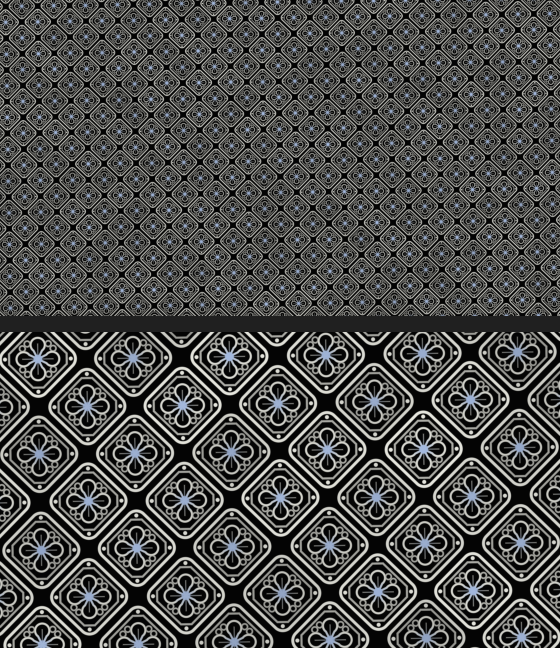
Top, the full canvas; bottom, a detail of the centre.
Reproduce this pattern procedurally as a WebGL 1 fragment shader.

```glsl
precision highp float;
// Dark lattice of outlined diamond tiles, each holding a four-petal flower with a blue heart.

uniform vec2 u_resolution;

#define REPEATS 17.5                // tiles across the canvas width
#define STRETCH 1.008               // rows are slightly closer than columns
#define TILT 0.016                  // turn of the whole lattice, in radians
#define PHASE vec2(0.0, -0.09)      // a tile centre, in repeats from the middle
#define FRAME_WIDTH 0.022           // half widths, in tile sides
#define FINE_WIDTH 0.016
#define JITTER 0.02                 // wandering of each tile
#define WEAR 0.14                   // brightness change between tiles
#define GROUND vec3(0.015, 0.015, 0.015)
#define LINE vec3(0.84, 0.84, 0.81)
#define HEART vec3(0.60, 0.68, 0.82)

float hash(vec2 p) {
  return fract(sin(dot(p, vec2(127.1, 311.7))) * 43758.5453);
}

float roundedBox(vec2 p, float halfSize, float radius) {
  vec2 d = abs(p) - halfSize + radius;
  return length(max(d, 0.0)) + min(max(d.x, d.y), 0.0) - radius;
}

// Coverage of a shape, and of a stroke along its edge.
float fill(float d, float soft) {
  return smoothstep(soft, -soft, d);
}

float stroke(float d, float halfWidth, float soft) {
  return fill(abs(d) - halfWidth, soft);
}

vec3 tile(vec2 q, vec2 id, float soft) {
  q += JITTER * (vec2(hash(id), hash(id + 17.3)) - 0.5);
  vec2 a = abs(q);
  vec2 side = vec2(max(a.x, a.y), min(a.x, a.y));

  // Rounded outer frame and chamfered inner frame
  float ink = stroke(roundedBox(q, 0.435, 0.15), FRAME_WIDTH, soft);
  float inner = max(roundedBox(q, 0.355, 0.03), (a.x + a.y - 0.60) * 0.7071);
  ink = max(ink, 0.75 * stroke(inner, FINE_WIDTH, soft));

  // Beads in the corners
  ink = max(ink, fill(length(a - 0.343) - 0.03, soft));

  // Petals toward the corners, tapering to the middle, with a vein in each
  float along = (a.x + a.y) * 0.7071;
  float across = abs(a.x - a.y) * 0.7071;
  float lobe = length(vec2(along - 0.21, across)) - 0.105;
  float taper = max(across - 0.5 * along, along - 0.17);
  float petal = min(lobe, taper * 0.9);
  ink = max(ink, 0.95 * stroke(petal, FINE_WIDTH, soft));
  float vein = max(across - 0.008, along - 0.23);
  ink = max(ink, 0.6 * fill(vein, soft));

  // Curls facing the four sides
  float curl = length(side - vec2(0.27, 0.05)) - 0.042;
  ink = max(ink, 0.75 * stroke(curl, 0.013, soft));

  // Blue heart, fading into the petals
  float shade = 1.0 + WEAR * (hash(id + 5.7) - 0.5);
  float glow = 0.6 * smoothstep(0.22, 0.06, length(q));
  vec3 color = mix(GROUND, mix(LINE, HEART, glow) * shade, ink);
  float heart = fill(length(q) - 0.065, soft);
  return mix(color, HEART * shade, heart * (0.8 + 0.2 * hash(id + 9.1)));
}

vec3 pattern(vec2 frag) {
  vec2 p = (frag - 0.5 * u_resolution) / u_resolution.x * REPEATS;
  float c = cos(TILT);
  float s = sin(TILT);
  vec2 g = vec2(c * p.x + s * p.y, (c * p.y - s * p.x) * STRETCH) - PHASE;
  // Diagonal axes make every tile a unit square
  vec2 b = vec2(g.x + g.y, g.x - g.y);
  vec2 id = floor(b + 0.5);
  float soft = 1.4142 * REPEATS / u_resolution.x * 0.65;
  return tile(b - id, id, soft);
}

void main() {
  // Four samples per pixel keep the fine lines even
  vec3 sum = vec3(0.0);
  for (int j = 0; j < 2; j++) {
    for (int i = 0; i < 2; i++) {
      vec2 offset = vec2(float(i), float(j)) * 0.5 - 0.25;
      sum += pattern(gl_FragCoord.xy + offset);
    }
  }
  gl_FragColor = vec4(sum * 0.25, 1.0);
}
```
